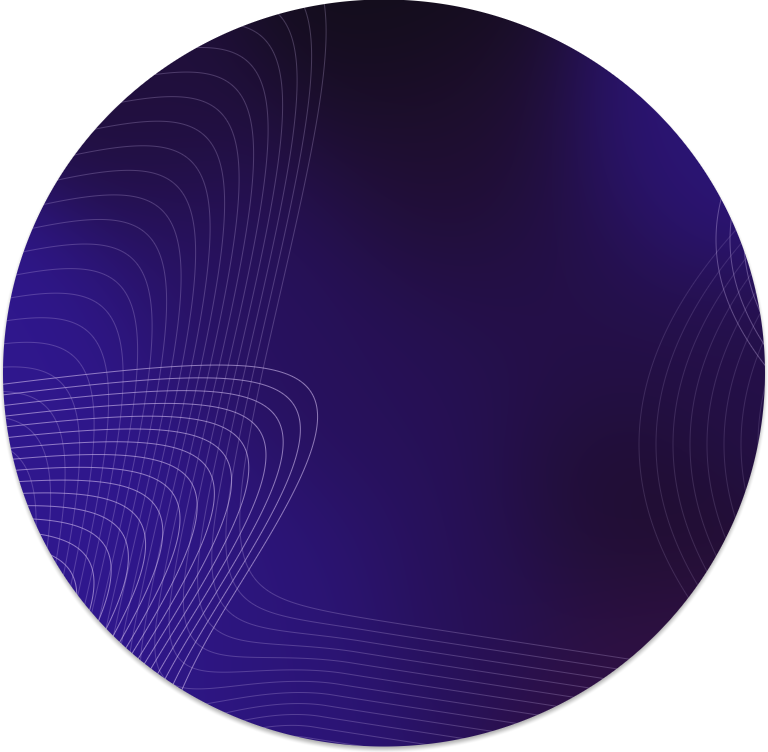
Write a Shadertoy shader that draws this background.

```glsl
// Draws a violet disc with soft colour glows and families of fine contour lines.

// Layout, in sheet units: the canvas spans SHEET, y runs downwards
const vec2 SHEET = vec2(768.0, 753.0);
const vec2 DISC_CENTRE = vec2(384.0, 373.5);
const vec2 DISC_RADII = vec2(381.0, 374.0);
const float SHADOW_DROP = 3.0;
const float SHADOW_BLUR = 4.0;
const float SHADOW_DARKNESS = 0.32;
const float LINE_HALF_WIDTH = 0.5;

// Colours
const vec3 PAPER = vec3(1.0);
const vec3 BLACK = vec3(0.065, 0.05, 0.09);
const vec3 INK = vec3(0.12, 0.053, 0.18);
const vec3 DUSK = vec3(0.14, 0.06, 0.28);
const vec3 VIOLET = vec3(0.155, 0.068, 0.375);
const vec3 INDIGO = vec3(0.17, 0.08, 0.47);
const vec3 BLUE = vec3(0.185, 0.09, 0.56);
const vec3 PLUM = vec3(0.19, 0.065, 0.27);
const vec3 LINE_TINT = vec3(0.80, 0.72, 0.92);

// Adds one colour, weighted by a Gaussian; w holds the total weight
void addGlow(inout vec4 sum, vec2 p, vec2 centre, float spread, vec3 colour) {
    vec2 d = (p - centre) / spread;
    sum += vec4(colour, 1.0) * exp(-dot(d, d));
}

vec3 glowField(vec2 p) {
    vec4 sum = vec4(DUSK, 1.0) * 0.01;
    addGlow(sum, p, vec2(375.0, 0.0), 115.0, BLACK);
    addGlow(sum, p, vec2(430.0, 150.0), 140.0, INK);
    addGlow(sum, p, vec2(150.0, 100.0), 120.0, vec3(0.125, 0.058, 0.23));
    addGlow(sum, p, vec2(715.0, 150.0), 130.0, INDIGO);
    addGlow(sum, p, vec2(20.0, 350.0), 130.0, BLUE);
    addGlow(sum, p, vec2(80.0, 560.0), 170.0, BLUE);
    addGlow(sum, p, vec2(250.0, 290.0), 140.0, VIOLET);
    addGlow(sum, p, vec2(300.0, 600.0), 130.0, INDIGO);
    addGlow(sum, p, vec2(400.0, 420.0), 130.0, vec3(0.15, 0.064, 0.34));
    addGlow(sum, p, vec2(560.0, 320.0), 130.0, DUSK);
    addGlow(sum, p, vec2(470.0, 590.0), 110.0, vec3(0.15, 0.062, 0.33));
    addGlow(sum, p, vec2(620.0, 510.0), 115.0, INK);
    addGlow(sum, p, vec2(740.0, 380.0), 100.0, DUSK);
    addGlow(sum, p, vec2(650.0, 680.0), 115.0, PLUM);
    return sum.rgb / sum.w;
}

// Smooth ramp: zero before "start", then slope one
float ramp(float x, float start, float softness) {
    return softness * log(1.0 + exp((x - start) / softness));
}

// Splits p into distance across "shift" (x) and whole shifts along it (y)
vec2 shiftAxes(vec2 p, vec2 shift) {
    return vec2(dot(p, vec2(shift.y, -shift.x)) / length(shift),
                dot(p, shift) / dot(shift, shift));
}

// Contour levels: each whole number from zero up is one line
float tallWave(vec2 p) {
    vec2 c = shiftAxes(p, vec2(-14.5, 24.6));
    float profile = 0.35 - 0.036 * c.x + 0.162 * ramp(c.x, 283.0, 38.0)
                  - 0.14 * ramp(c.x, 475.0, 28.0);
    float crowding = mix(1.0, 2.3, smoothstep(450.0, 640.0, c.x));
    return (c.y - profile) * crowding;
}

float leafWave(vec2 p) {
    vec2 c = shiftAxes(p, vec2(-17.2, 12.8));
    float profile = 36.6 - 0.084 * c.x + 0.242 * ramp(c.x, 526.0, 44.0)
                  - 0.08 * ramp(c.x, 640.0, 15.0);
    return c.y - profile;
}

float bowWave(vec2 p, vec2 apex, float bend, float spacing) {
    float dy = p.y - apex.y;
    return (p.x - apex.x - bend * dy * dy) / spacing;
}

// Antialiased coverage of the lines of a level field
float contours(float level, float unitsPerPixel) {
    float slope = max(length(vec2(dFdx(level), dFdy(level))), 1e-5);
    float nearest = max(floor(level + 0.5), 0.0);
    float d = abs(level - nearest) / slope * unitsPerPixel;
    float r = max(LINE_HALF_WIDTH, 0.5 * unitsPerPixel);
    return LINE_HALF_WIDTH / r * clamp((r - d) / unitsPerPixel + 0.5, 0.0, 1.0);
}

// Signed distance to the disc edge, negative inside
float discDistance(vec2 p) {
    return (length((p - DISC_CENTRE) / DISC_RADII) - 1.0) * DISC_RADII.y;
}

void mainImage(out vec4 fragColor, in vec2 fragCoord) {
    vec2 uv = fragCoord / iResolution.xy;
    vec2 p = vec2(uv.x, 1.0 - uv.y) * SHEET;
    float px = SHEET.y / iResolution.y;

    // Glows, then line families from faint to bright
    vec3 disc = glowField(p);
    disc = mix(disc, LINE_TINT, 0.26 * contours(tallWave(p), px));
    disc = mix(disc, LINE_TINT, 0.16 * contours(bowWave(p, vec2(639.0, 445.0), 0.0021, 17.0), px));
    disc = mix(disc, LINE_TINT, 0.36 * contours(bowWave(p, vec2(716.0, 240.0), 0.0031, 14.0), px));
    disc = mix(disc, LINE_TINT, 0.62 * contours(leafWave(p), px));

    // Paper with a drop shadow, then the disc on top
    float shadow = discDistance(p - vec2(0.0, SHADOW_DROP));
    vec3 colour = PAPER * (1.0 - SHADOW_DARKNESS * (1.0 - smoothstep(-SHADOW_BLUR, SHADOW_BLUR, shadow)));
    colour = mix(colour, disc, clamp(0.5 - discDistance(p) / px, 0.0, 1.0));
    fragColor = vec4(colour, 1.0);
}
```
